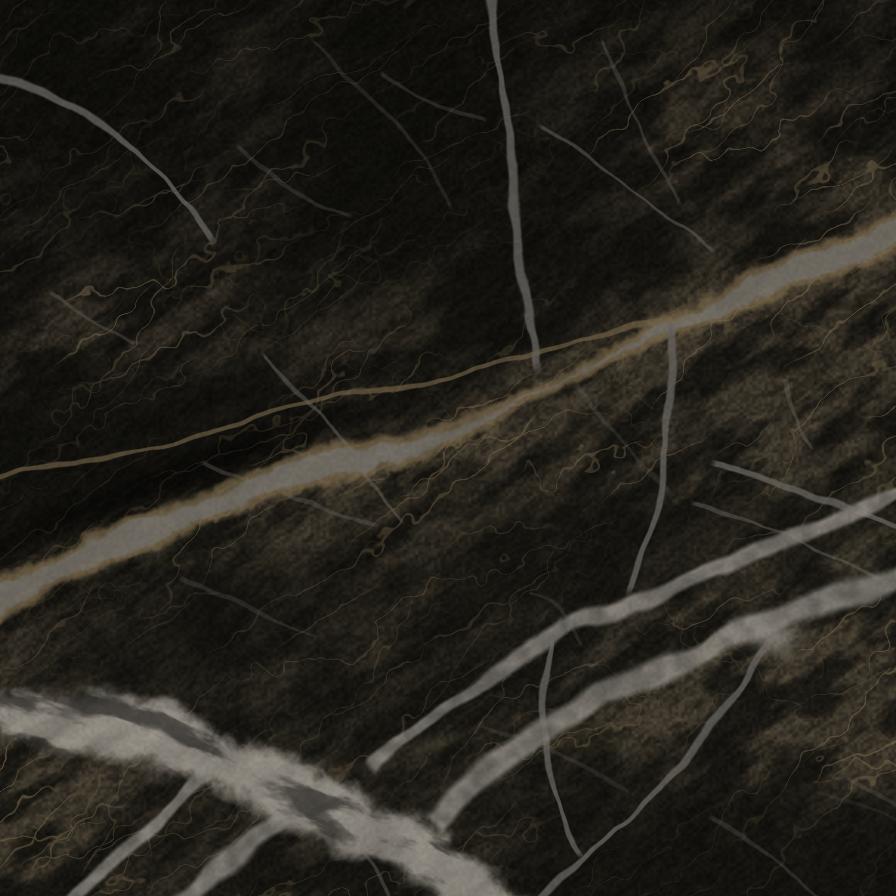
This texture is drawn by a WebGL 1 fragment shader. Its source:

```glsl
precision highp float;
// Polished black marble with a gold-edged band, grey and white veins and fine fissures.
uniform vec2 u_resolution;

const vec3 BLACK = vec3(0.062, 0.060, 0.046);
const vec3 BROWN = vec3(0.250, 0.222, 0.175);
const vec3 GOLD  = vec3(0.450, 0.385, 0.275);
const vec3 GREY  = vec3(0.390, 0.380, 0.358);
const vec3 WHITE = vec3(0.560, 0.540, 0.505);
const float GRAIN_ANGLE = 0.62;   // direction of the fissures, radians
const float BAND_HEIGHT = 0.338;  // gold band at the left edge
const float BAND_SLOPE  = 0.39;
const float WARP = 0.030;         // wander of the veins
const int CRACKS = 18;

float hash(vec2 p) {
  vec3 q = fract(vec3(p.xyx) * 0.1031);
  q += dot(q, q.yzx + 33.33);
  return fract((q.x + q.y) * q.z);
}

float noise(vec2 p) {
  vec2 i = floor(p), f = fract(p);
  f = f * f * (3.0 - 2.0 * f);
  return mix(mix(hash(i), hash(i + vec2(1, 0)), f.x),
             mix(hash(i + vec2(0, 1)), hash(i + vec2(1, 1)), f.x), f.y);
}

float fbm(vec2 p) {
  float sum = 0.0, amp = 0.5;
  for (int i = 0; i < 5; i++) {
    sum += amp * noise(p);
    p = mat2(1.6, 1.2, -1.2, 1.6) * p + 7.3;
    amp *= 0.5;
  }
  return sum;
}

vec2 turn(vec2 p, float a) {
  return vec2(cos(a) * p.x + sin(a) * p.y, cos(a) * p.y - sin(a) * p.x);
}

float glow(vec2 p, vec2 centre, vec2 radius) {
  vec2 d = (p - centre) / radius;
  return exp(-dot(d, d));
}

// Bowed vein from a to b with uneven width and soft edges.
float vein(vec2 p, vec2 a, vec2 b, float bow, float width) {
  float len = distance(a, b);
  vec2 dir = (b - a) / len;
  float t = dot(p - a, dir) / len;
  float across = dot(p - a, vec2(-dir.y, dir.x)) - bow * 4.0 * t * (1.0 - t);
  float w = width * (0.6 + 0.8 * noise(vec2(t * len * 22.0, a.x * 91.0 + a.y * 37.0)));
  float edge = max(0.4 * w, 0.8 / u_resolution.y);
  float ends = smoothstep(-0.02, 0.02, t) * (1.0 - smoothstep(0.97, 1.02, t));
  return ends * (1.0 - smoothstep(w - edge, w + edge, abs(across)));
}

// Broken hairlines running along one direction.
float fissures(vec2 p, float angle, float rows) {
  vec2 r = turn(p, angle);
  float y = r.y * rows + 2.2 * fbm(r * vec2(9.0, 14.0) + rows) + 0.5 * noise(r * 60.0);
  float row = floor(y);
  float d = abs(fract(y) - 0.3 - 0.4 * hash(vec2(row, rows))) / rows;
  float present = smoothstep(0.48, 0.8, noise(vec2(r.x * 7.0 + row * 17.3, row)));
  return present * (1.0 - smoothstep(0.0003, 0.0009 + 0.7 / u_resolution.y, d));
}

void main() {
  vec2 p = gl_FragCoord.xy / u_resolution;
  vec2 q = p + WARP * (vec2(fbm(p * 6.0), fbm(p * 6.0 + 40.0)) - 0.48)
             + 0.005 * (vec2(noise(p * 34.0), noise(p * 34.0 + 9.0)) - 0.5);
  vec2 r = turn(p, GRAIN_ANGLE);
  float detail = fbm(r * vec2(16.0, 42.0));
  float ragged = fbm(q * 38.0) - 0.48;

  // Distance to the gold band, positive above it
  float band = (q.y - BAND_HEIGHT - BAND_SLOPE * q.x - 0.012 * sin(q.x * 9.0)) * 0.93;
  float bandWidth = 0.004 + 0.012 * smoothstep(0.0, 0.3, abs(q.x - 0.62));

  // Ground: brown clouds, directional grain
  float cloud = 0.85 * glow(q, vec2(0.87, 0.55), vec2(0.22, 0.12))
              + 0.65 * glow(q, vec2(0.80, 0.86), vec2(0.20, 0.14))
              + 0.55 * glow(q, vec2(0.10, 0.64), vec2(0.22, 0.07))
              + 0.80 * glow(q, vec2(0.02, 0.12), vec2(0.13, 0.12))
              + 0.95 * glow(q, vec2(0.90, 0.23), vec2(0.28, 0.10))
              + 0.75 * exp(-abs(band + 0.015) / 0.035);
  cloud += 0.30 * smoothstep(0.42, 0.7, fbm(r * vec2(3.0, 6.0) + 3.0));
  float shadow = glow(vec2(q.x, band), vec2(0.2, 0.048), vec2(0.32, 0.022));
  cloud *= 1.0 - 0.85 * shadow;
  float haze = clamp(cloud * (0.15 + 1.9 * smoothstep(0.28, 0.8, detail)), 0.0, 1.0);
  vec3 color = mix(BLACK * (1.0 - 0.5 * shadow), BROWN, 0.72 * haze);
  float streak = noise(r * vec2(70.0, 240.0)) - 0.5;
  float speckle = noise(p * 290.0) - 0.5;
  color *= 1.0 + 0.35 * streak + 0.40 * speckle;
  color *= 0.85 + 0.3 * smoothstep(0.9, 0.1, p.y - 0.4 * p.x + 0.2 * detail);

  // Gold hairlines
  float hair = fissures(p, GRAIN_ANGLE, 34.0) + fissures(p, GRAIN_ANGLE - 0.2, 23.0)
             + 0.8 * fissures(p, GRAIN_ANGLE + 0.25, 27.0) + 0.35 * fissures(p, -0.5, 13.0);
  color = mix(color, GOLD, min(hair, 1.0) * clamp(0.16 + 0.55 * cloud, 0.0, 0.75));

  // Faint scattered cracks
  for (int i = 0; i < CRACKS; i++) {
    float k = float(i) + 1.0;
    vec2 start = vec2(hash(vec2(k, 3.0)), hash(vec2(k, 8.0)));
    float angle = mix(-1.4, -0.35, hash(vec2(k, 15.0)));
    vec2 stop = start + mix(0.08, 0.26, hash(vec2(k, 21.0))) * vec2(cos(angle), sin(angle));
    float crack = vein(q, start, stop, 0.02 * (hash(vec2(k, 30.0)) - 0.5), 0.0021);
    color = mix(color, GREY, crack * mix(0.15, 0.55, hash(vec2(k, 44.0))));
  }

  // Gold band: lace, rim and stony core, with a thin companion above
  float lace = 1.0 - smoothstep(0.0, 0.09, abs(fbm(r * vec2(26.0, 60.0)) - 0.48));
  color = mix(color, GOLD, 0.6 * lace * exp(-abs(band + 0.006) / 0.018));
  float rim = abs(band + 0.02 * ragged) - bandWidth;
  color = mix(color, GOLD, 0.75 * (1.0 - smoothstep(0.0, 0.009, rim)));
  color = mix(color, mix(GREY, WHITE, 0.45 * detail), 0.85 * (1.0 - smoothstep(-0.006, 0.0, rim)));
  float companion = vein(q, vec2(-0.02, 0.47), vec2(0.77, 0.65), -0.005, 0.0025);
  color = mix(color, GOLD, 0.65 * companion);

  // Grey veins: thin ones, then the broad diagonal ones
  float thin = vein(q, vec2(0.555, 1.02), vec2(0.605, 0.59), -0.012, 0.0045);
  thin = max(thin, vein(q, vec2(0.755, 0.64), vec2(0.71, 0.34), 0.012, 0.0035));
  thin = max(thin, vein(q, vec2(-0.02, 0.93), vec2(0.235, 0.73), 0.03, 0.0038));
  thin = max(thin, vein(q, vec2(0.59, -0.02), vec2(0.86, 0.28), -0.012, 0.0038));
  thin = max(thin, vein(q, vec2(0.62, 0.29), vec2(0.65, 0.04), -0.025, 0.0035));
  thin = max(thin, vein(q, vec2(0.80, 0.48), vec2(1.02, 0.41), 0.0, 0.0032));
  color = mix(color, GREY, 0.8 * thin);
  float broad = vein(q, vec2(0.06, -0.02), vec2(0.25, 0.15), 0.0, 0.009);
  broad = max(broad, vein(q, vec2(0.19, -0.02), vec2(0.38, 0.12), 0.008, 0.011));
  broad = max(broad, vein(q, vec2(0.42, 0.14), vec2(0.64, 0.305), 0.008, 0.008));
  broad = max(broad, vein(q, vec2(0.63, 0.30), vec2(1.03, 0.47), -0.010, 0.008));
  broad = max(broad, vein(q, vec2(0.49, 0.08), vec2(0.68, 0.235), 0.012, 0.012));
  broad = max(broad, vein(q, vec2(0.665, 0.228), vec2(1.03, 0.375), -0.004, 0.012));
  color = mix(color, mix(GREY, WHITE, detail) * (0.85 + 0.3 * noise(q * 80.0)), 0.88 * broad);
  color = mix(color, WHITE, 0.8 * glow(q, vec2(0.865, 0.287), vec2(0.022, 0.016)));

  // Thick white vein, smudged inside
  vec2 torn = q + 0.035 * ragged * vec2(0.4, 1.0);
  float thick = vein(torn, vec2(-0.04, 0.215), vec2(0.59, -0.04), 0.048, 0.031);
  float smudge = smoothstep(0.50, 0.68, fbm(turn(q, -0.4) * vec2(14.0, 42.0) + 5.0));
  color = mix(color, WHITE * (0.82 + 0.36 * detail) * (1.0 - 0.5 * smudge), 0.92 * thick);

  gl_FragColor = vec4(color * (1.0 + 0.08 * speckle), 1.0);
}
```
